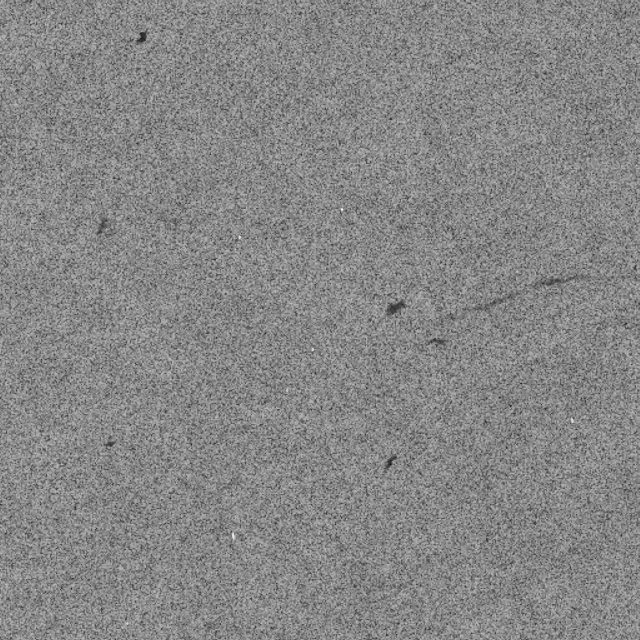
Give the GLSL for this texture, as a WebGL 2 fragment shader.

```glsl
#version 300 es
precision highp float;
// Grey film-like surface: fine, nearly Gaussian grain over faint mottling,
// with a few ragged dark blots, faint scratches, one soft crease and tiny
// bright specks, all scattered by an integer hash.
uniform vec2 u_resolution;
out vec4 fragColor;

// Three uniform random values from a cell and a seed.
vec3 hash3(ivec2 cell, int seed) {
  uvec3 v = uvec3(ivec3(cell, seed)) * 1664525u + 1013904223u;
  v.x += v.y * v.z; v.y += v.z * v.x; v.z += v.x * v.y;
  v ^= v >> 16u;
  v.x += v.y * v.z; v.y += v.z * v.x; v.z += v.x * v.y;
  return vec3(v >> 8u) / 16777216.0;
}

// Bell-shaped random value, zero mean, deviation 0.5.
float bell(ivec2 cell, int seed) {
  return dot(hash3(cell, seed), vec3(1.0)) - 1.5;
}

// Linearly blended lattice noise.
float noise(vec2 p, int seed) {
  ivec2 c = ivec2(floor(p));
  vec2 f = fract(p);
  return mix(mix(bell(c, seed), bell(c + ivec2(1, 0), seed), f.x),
             mix(bell(c + ivec2(0, 1), seed), bell(c + ivec2(1, 1), seed), f.x), f.y);
}

vec2 rotate(vec2 p, float angle) {
  float c = cos(angle), s = sin(angle);
  return vec2(c * p.x + s * p.y, c * p.y - s * p.x);
}

// Soft ellipse: 1 inside, fading to 0 around its rim.
float softEllipse(vec2 p, vec2 radius) {
  return 1.0 - smoothstep(0.45, 1.25, length(p / radius));
}

void main() {
  vec2 p = gl_FragCoord.xy / min(u_resolution.x, u_resolution.y);

  // Broad tone and mottling, with a diagonal drift.
  float tone = 0.535 - 0.012 * (p.x - 0.5);
  tone += 0.022 * noise(p * 70.0, 1) + 0.012 * noise(p * 16.0, 2);
  tone += 0.016 * noise(rotate(p, 0.5) * vec2(9.0, 45.0), 3);

  // Fine grain, slightly heavier on the dark side.
  float grain = noise(p * 512.0 - 0.3, 4);
  tone += 0.232 * grain - 0.06 * grain * grain;

  // Ragged displacement shared by the dark marks.
  vec2 ragged = p + 0.005 * vec2(noise(p * 190.0, 5), noise(p * 190.0, 6));
  float dark = 0.0;

  // Small dark blots, leaning up to the right.
  for (int i = 0; i < 6; i++) {
    vec3 place = hash3(ivec2(i, 7), 11);
    vec3 shape = hash3(ivec2(i, 8), 12);
    vec2 q = rotate(ragged - (0.04 + 0.92 * place.xy), 0.1 + 1.2 * place.z);
    vec2 radius = vec2(mix(0.009, 0.019, shape.x), mix(0.004, 0.009, shape.y));
    dark = max(dark, mix(0.4, 0.72, shape.z) * softEllipse(q, radius));
  }

  // Long, faint scratches.
  for (int i = 0; i < 7; i++) {
    vec3 place = hash3(ivec2(i, 9), 13);
    vec3 shape = hash3(ivec2(i, 10), 14);
    vec2 q = rotate(ragged - place.xy, 0.2 + 0.7 * place.z);
    q.y += 5.0 * q.x * q.x * (shape.x - 0.5);
    vec2 radius = vec2(mix(0.02, 0.07, shape.y), 0.004);
    dark = max(dark, mix(0.06, 0.2, shape.z) * softEllipse(q, radius));
  }

  // Crease rising to the right, broken along its length.
  float offset = ragged.y - 0.486 - 0.08 * smoothstep(0.62, 0.92, p.x);
  float along = smoothstep(0.58, 0.84, p.x) * (1.0 - 0.5 * smoothstep(0.88, 0.93, p.x));
  float broken = clamp(0.75 + 0.8 * noise(p * 45.0, 15), 0.0, 1.0);
  dark = max(dark, 0.36 * along * broken * (1.0 - smoothstep(0.001, 0.007, abs(offset))));
  tone *= 1.0 - dark;

  // Tiny bright specks, mostly upright.
  for (int i = 0; i < 8; i++) {
    vec3 place = hash3(ivec2(i, 16), 17);
    vec3 shape = hash3(ivec2(i, 18), 19);
    vec2 q = rotate(p - place.xy, 0.5 * (place.z - 0.5));
    vec2 radius = vec2(0.0022, mix(0.0025, 0.0065, shape.x * shape.x));
    tone = mix(tone, 0.95, mix(0.5, 1.0, shape.y) * softEllipse(q, radius));
  }

  fragColor = vec4(vec3(clamp(tone, 0.0, 1.0)), 1.0);
}
```
